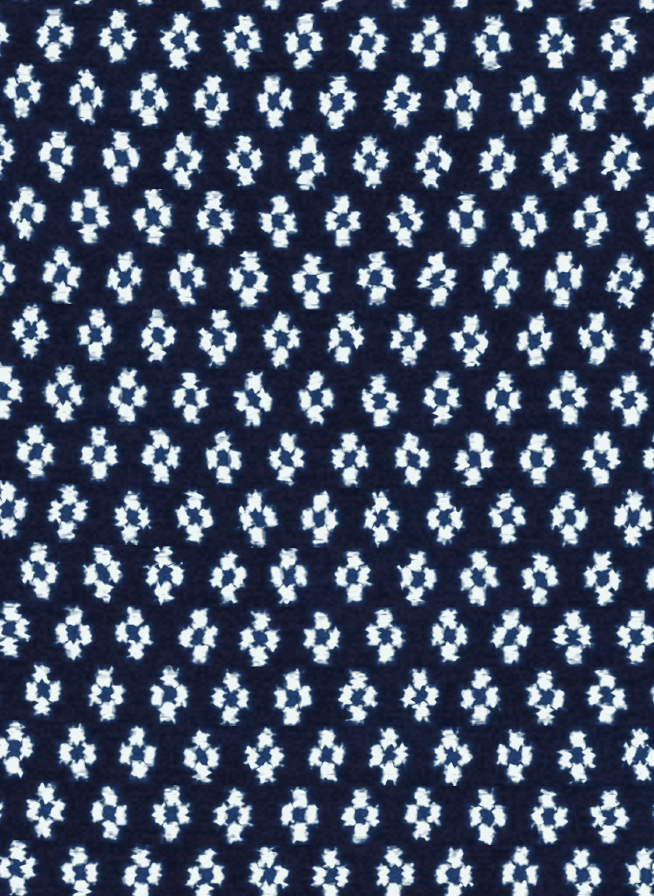
A Shadertoy shader for this pattern:

```glsl
#define ROWS 15.07          // row pitches in the canvas height
#define COLUMN_PITCH 1.055  // relative to the row pitch
#define FIRST_MOTIF vec2(5.123, 0.716)
#define ROW_DRIFT 0.0314
#define THREADS 17.0        // threads per row pitch
#define RAGGED 0.085
#define BLEED 0.05
#define GROUND vec3(0.085, 0.105, 0.19)
#define INDIGO vec3(0.13, 0.23, 0.40)
#define MID_BLUE vec3(0.36, 0.46, 0.55)
#define PALE_BLUE vec3(0.67, 0.74, 0.79)
#define COTTON vec3(0.93, 0.96, 0.96)

float hash(vec2 p) {
    vec3 q = fract(vec3(p.xyx) * 0.1031);
    q += dot(q, q.yzx + 33.33);
    return fract((q.x + q.y) * q.z);
}

float noise(vec2 p) {
    vec2 i = floor(p), f = fract(p);
    f = f * f * (3.0 - 2.0 * f);
    return mix(mix(hash(i), hash(i + vec2(1, 0)), f.x),
               mix(hash(i + vec2(0, 1)), hash(i + vec2(1, 1)), f.x), f.y);
}

float roundedBox(vec2 p, vec2 size, float radius) {
    vec2 d = abs(p) - size + radius;
    return length(max(d, 0.0)) + min(max(d.x, d.y), 0.0) - radius;
}

// Four resist-dyed blocks around an indigo centre
float crossDistance(vec2 p, vec2 id) {
    vec2 side = step(0.0, p);
    float endSlip = (hash(id + 40.0 + 9.0 * side.y) - 0.5) * 0.06;
    float armSlip = (hash(id + 70.0 + 9.0 * side.x) - 0.5) * 0.06;
    vec2 q = abs(p);
    float ends = roundedBox(vec2(p.x + endSlip, q.y - 0.285), vec2(0.122, 0.152), 0.05);
    float arms = roundedBox(vec2(q.x - 0.197, p.y + armSlip), vec2(0.092, 0.162), 0.05);
    return min(ends, arms);
}

vec3 dyeRamp(vec3 ground, float v) {
    vec3 color = mix(ground, INDIGO, smoothstep(0.0, 0.25, v));
    color = mix(color, MID_BLUE, smoothstep(0.2, 0.45, v));
    color = mix(color, PALE_BLUE, smoothstep(0.4, 0.66, v));
    return mix(color, COTTON, smoothstep(0.6, 0.9, v));
}

void mainImage(out vec4 fragColor, in vec2 fragCoord) {
    float pixel = ROWS / iResolution.y;
    vec2 p = vec2(fragCoord.x, iResolution.y - fragCoord.y) * pixel;

    // Rows rise toward the left selvedge, less so lower down
    float leftSide = max(1.0 - p.x / 5.0, 0.0);
    float rise = 0.2 * leftSide * leftSide * (1.0 - 0.5 * p.y / ROWS);

    // Staggered lattice with a slow sideways drift
    float y = p.y + rise - FIRST_MOTIF.y;
    float row = floor(y + 0.5);
    float x = p.x - FIRST_MOTIF.x - ROW_DRIFT * row
            + 0.5 * COLUMN_PITCH * mod(row, 2.0);
    float column = floor(x / COLUMN_PITCH + 0.5);
    vec2 id = vec2(column, row) + 50.0;
    vec2 local = vec2(x - column * COLUMN_PITCH, y - row);
    local += (vec2(hash(id), hash(id + 17.0)) - 0.5) * 0.045;
    local *= 0.96 + 0.09 * hash(id + 31.0);

    // Each warp and weft thread slips by its own amount
    vec2 thread = p * THREADS;
    float warp = noise(vec2(thread.x, id.y * 7.3 + 0.5));
    float weft = noise(vec2(id.x * 5.7 + 0.5, thread.y));
    vec2 slipped = local + (vec2(weft, warp) - 0.5) * RAGGED;

    // Weave grain and soft dye bleed
    float grain = noise(thread * vec2(1.0, 1.15));
    float stitch = noise(thread * vec2(0.6, 1.4) + 90.0);
    float d = crossDistance(slipped, id) + (grain - 0.5) * 0.05;
    float soft = BLEED + 0.5 * pixel;
    float resist = smoothstep(soft, -soft, d);
    float wear = smoothstep(0.22, 0.42, abs(local.y));
    resist *= 1.0 - (0.16 + 0.42 * wear) * stitch * stitch;

    // Dark cloth with faint horizontal streaks and mottling
    float streak = noise(vec2(p.x * 2.0, thread.y * 0.9));
    float mottle = noise(p * 1.3 + 20.0);
    vec3 ground = GROUND + (grain - 0.5) * vec3(0.04, 0.045, 0.055);
    ground += (streak - 0.5) * vec3(0.035, 0.015, 0.025);
    ground += (mottle - 0.5) * vec3(0.0, 0.015, 0.03);

    // Indigo core and a thin halo around the blocks
    float core = smoothstep(0.03, -0.03, roundedBox(local, vec2(0.13, 0.15), 0.03));
    float halo = smoothstep(0.13, 0.01, d) * 0.5;
    ground = mix(ground, INDIGO * (0.85 + 0.3 * grain), max(core, halo));

    fragColor = vec4(dyeRamp(ground, resist), 1.0);
}
```
